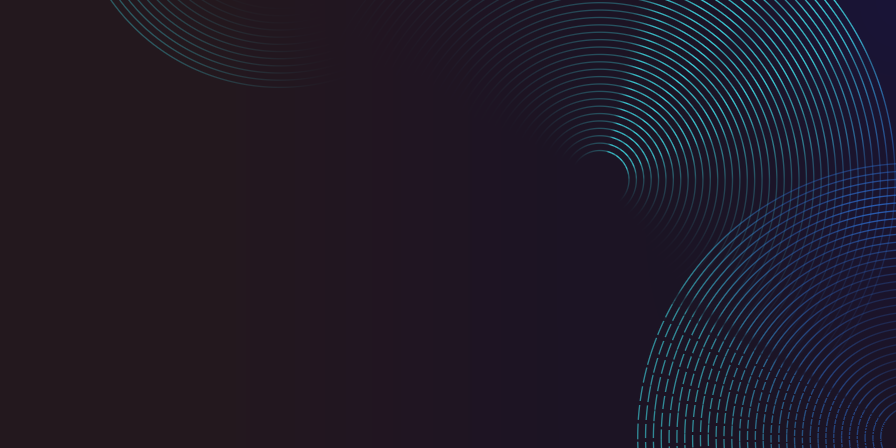
This background is drawn by a Shadertoy shader. Its source:

```glsl
const vec3 UMBER = vec3(0.137, 0.094, 0.118);
const vec3 PLUM = vec3(0.127, 0.082, 0.132);
const vec3 INK = vec3(0.108, 0.078, 0.140);
const vec3 NAVY = vec3(0.095, 0.080, 0.235);
const vec3 TEAL = vec3(0.24, 0.82, 0.86);
const vec3 BLUE = vec3(0.18, 0.46, 0.88);

// Signed angle of v, in degrees, from an axis direction.
float angleFrom(vec2 v, float axisDegrees) {
    float a = radians(axisDegrees);
    vec2 axis = vec2(cos(a), sin(a));
    return degrees(atan(axis.x * v.y - axis.y * v.x, dot(axis, v)));
}

float glow(vec2 p, vec2 center, vec2 size) {
    vec2 q = (p - center) / size;
    return exp(-dot(q, q));
}

// Evenly spaced concentric lines with area-preserving smoothing.
float rings(vec2 v, float inner, float spacing, float count, float width, float pixel) {
    float r = length(v);
    float index = clamp(round((r - inner) / spacing), 0.0, count - 1.0);
    float d = abs(r - inner - index * spacing);
    float coverage = clamp((0.5 * (width + pixel) - d) / pixel, 0.0, 1.0);
    return min(coverage, width / pixel);
}

vec3 backdrop(vec2 p, float span) {
    float x = 2.0 * p.x / span;
    vec3 color = mix(UMBER, PLUM, smoothstep(0.40, 1.00, x));
    color = mix(color, INK, smoothstep(0.82, 1.35, x));
    color = mix(color, NAVY, 0.75 * glow(p, vec2(span, 1.0), vec2(0.28, 0.34)));
    return mix(color, NAVY, 0.35 * glow(p, vec2(span, 0.45), vec2(0.30, 0.30)));
}

// Large fan: a bright wedge toward the upper right, faint on its left.
float fanLight(vec2 v) {
    float a = angleFrom(v, 50.0);
    float wedge = smoothstep(-72.0, -12.0, a) * (1.0 - smoothstep(18.0, 36.0, a));
    float tail = 0.34 * smoothstep(-105.0, -30.0, a) * (1.0 - smoothstep(25.0, 105.0, a));
    float streaks = 0.84 + 0.16 * sin(a * 0.45 + 1.0) * sin(a * 0.19 + length(v) * 5.0);
    return max(wedge * streaks, tail);
}

// Lower fan: dashed on the left, split by a narrow radial seam.
float dashedLight(vec2 v, float spacing) {
    float a = angleFrom(v, 148.0);
    float r = length(v);
    float ring = round(r / spacing);
    float wave = sin(a * 1.7 + ring * 0.55) + 0.6 * sin(a * 3.1 - ring * 0.8);
    float dashes = mix(1.0, smoothstep(-1.15, -0.65, wave), smoothstep(-2.0, 8.0, a));
    float seam = 1.0 - 0.7 * exp(-pow((a - 1.0) / 1.4, 2.0));
    float fade = mix(0.26, 0.62, smoothstep(-45.0, 5.0, a));
    fade *= mix(0.75, 1.0, smoothstep(0.15, 0.55, r));
    return fade * dashes * seam;
}

void mainImage(out vec4 fragColor, in vec2 fragCoord) {
    float pixel = 1.0 / iResolution.y;
    vec2 p = fragCoord * pixel;
    float span = iResolution.x * pixel;
    float lineWidth = 0.0030;
    vec3 color = backdrop(p, span);

    // Upper-right rings
    vec2 fan = p - vec2(span - 0.661, 0.599);
    float fanLine = rings(fan, 0.065, 0.0165, 37.0, lineWidth, pixel) * fanLight(fan);
    vec3 fanColor = mix(TEAL, BLUE, smoothstep(0.38, 0.68, fan.x - 0.35 * fan.y));
    color = mix(color, fanColor, fanLine);

    // Lower-right rings with a blue highlight
    vec2 lower = p - vec2(span + 0.036, 0.023);
    float highlight = glow(p, vec2(span - 0.05, 0.53), vec2(0.12, 0.09));
    float lowerLight = dashedLight(lower, 0.0175) + 0.45 * highlight;
    float lowerLine = rings(lower, 0.070, 0.0175, 32.0, lineWidth, pixel) * lowerLight;
    vec3 lowerColor = mix(TEAL, BLUE, smoothstep(-0.46, -0.12, lower.x + 0.25 * lower.y));
    color = mix(color, lowerColor, lowerLine);

    // Faint upper-left rings
    vec2 upper = p - vec2(0.3125 * span, 1.268);
    float upperAngle = angleFrom(upper, -135.0);
    float upperLight = 0.36 * (1.0 - smoothstep(0.0, 65.0, upperAngle));
    upperLight *= smoothstep(0.25, 0.46, length(upper));
    float upperLine = rings(upper, 0.287, 0.016, 12.0, lineWidth, pixel);
    color = mix(color, TEAL, upperLine * upperLight);

    fragColor = vec4(color, 1.0);
}
```
